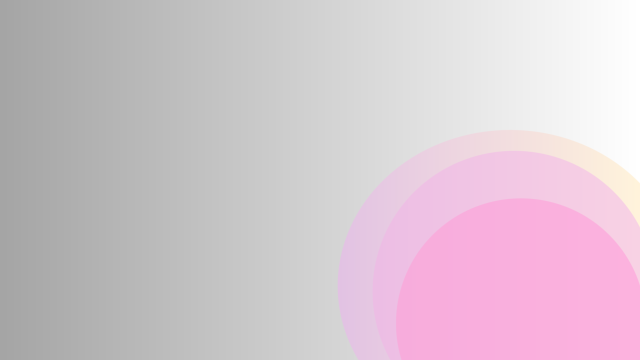
A Shadertoy shader for this background:

```glsl
// Backdrop ramp, left to right
const vec3 GREY_LEFT = vec3(0.645);
const vec3 WHITE_RIGHT = vec3(1.0);

// Discs: centre and radii in canvas heights
const vec2 OUTER_CENTRE = vec2(1.417, 0.206);
const vec2 OUTER_RADII = vec2(0.479, 0.433);
const vec2 MIDDLE_CENTRE = vec2(1.428, 0.190);
const vec2 MIDDLE_RADII = vec2(0.393, 0.391);
const vec2 INNER_CENTRE = vec2(1.447, 0.102);
const vec2 INNER_RADII = vec2(0.347, 0.347);

// Disc colours at their left edge and at the right canvas edge
const vec3 LILAC = vec3(0.885, 0.760, 0.890);
const vec3 CREAM = vec3(1.000, 0.955, 0.860);
const vec3 ORCHID = vec3(0.925, 0.740, 0.895);
const vec3 BLUSH = vec3(0.973, 0.824, 0.894);
const vec3 PINK = vec3(0.969, 0.675, 0.863);
const vec3 ROSE = vec3(0.988, 0.698, 0.871);

// Approximate signed distance to an ellipse, accurate near its edge
float ellipseDistance(vec2 p, vec2 radii) {
    float k = length(p / radii);
    float slope = length(p / (radii * radii));
    return k * (k - 1.0) / max(slope, 1e-4);
}

// Lay a horizontally shaded disc over the base colour
vec3 addDisc(vec3 base, vec2 p, vec2 centre, vec2 radii, vec3 leftColour, vec3 rightColour) {
    float pixel = 1.0 / iResolution.y;
    float aspect = iResolution.x / iResolution.y;
    float leftEdge = centre.x - radii.x;
    float shade = clamp((p.x - leftEdge) / (aspect - leftEdge), 0.0, 1.0);
    float dist = ellipseDistance(p - centre, radii);
    float cover = 1.0 - smoothstep(-0.75 * pixel, 0.75 * pixel, dist);
    return mix(base, mix(leftColour, rightColour, shade), cover);
}

void mainImage(out vec4 fragColor, in vec2 fragCoord) {
    vec2 p = fragCoord / iResolution.y;

    // Backdrop
    vec3 colour = mix(GREY_LEFT, WHITE_RIGHT, fragCoord.x / iResolution.x);

    // Nested discs, largest first
    colour = addDisc(colour, p, OUTER_CENTRE, OUTER_RADII, LILAC, CREAM);
    colour = addDisc(colour, p, MIDDLE_CENTRE, MIDDLE_RADII, ORCHID, BLUSH);
    colour = addDisc(colour, p, INNER_CENTRE, INNER_RADII, PINK, ROSE);

    fragColor = vec4(colour, 1.0);
}
```
